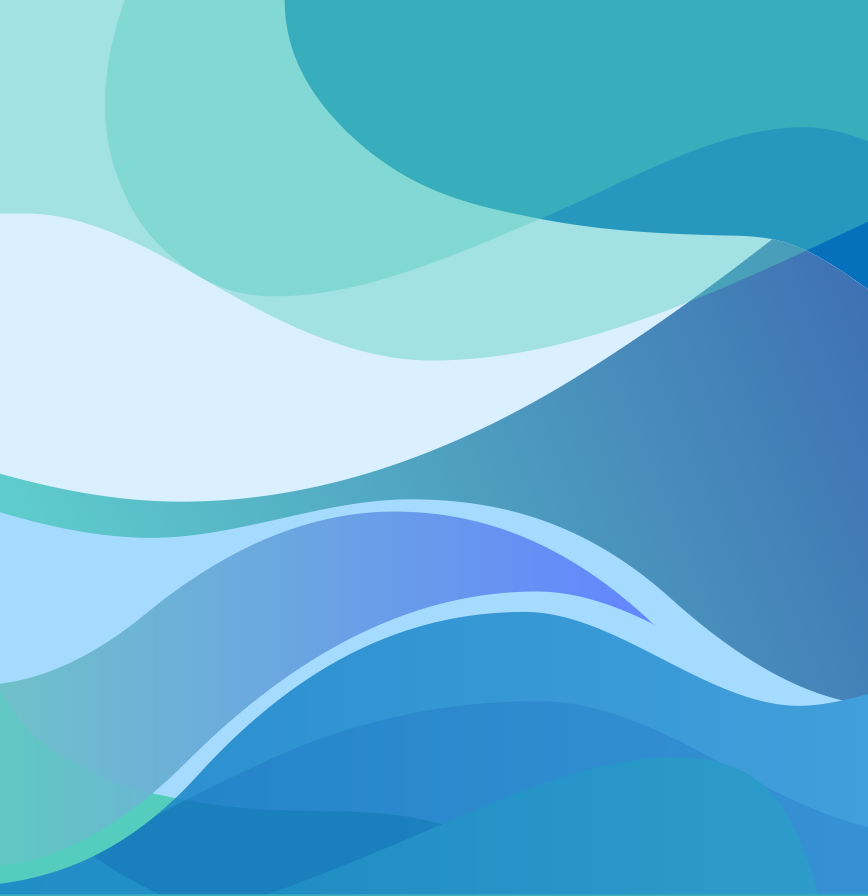
Write a WebGL 1 fragment shader that draws this background.

```glsl
precision highp float;
// Layered flowing waves: pale aqua swells above, blue and violet ribbons below.
// Every edge is a chain of cubic Hermite spans with knots (x, y, slope);
// the layers are painted back to front with antialiased coverage.

uniform vec2 u_resolution;

// Design space, y pointing down
const vec2 SIZE = vec2(7.44, 7.68);

// Upper layers
const vec3 PALE = vec3(0.855, 0.941, 1.0);
const vec3 AQUA = vec3(0.635, 0.882, 0.894);
const vec3 MINT = vec3(0.506, 0.847, 0.831);
const vec3 TEAL = vec3(0.220, 0.678, 0.737);
const vec3 TEAL_SHADE = vec3(0.149, 0.596, 0.745);
const vec3 DEEP_BLUE = vec3(0.020, 0.443, 0.741);

// Sweeping wave and ribbons
const vec3 SWEEP_LEFT = vec3(0.370, 0.800, 0.800);
const vec3 SWEEP_RIGHT = vec3(0.245, 0.445, 0.705);
const vec3 SWEEP_TINT = vec3(0.310, 0.740, 0.745);
const vec3 SKY = vec3(0.647, 0.859, 1.0);
const vec3 GREEN = vec3(0.325, 0.804, 0.745);
const vec3 RIBBON_LEFT = vec3(0.440, 0.755, 0.790);
const vec3 RIBBON_RIGHT = vec3(0.390, 0.520, 1.0);

// Lower waves
const vec3 OCEAN_LEFT = vec3(0.155, 0.550, 0.800);
const vec3 OCEAN_RIGHT = vec3(0.255, 0.625, 0.860);
const vec3 SWELL_LEFT = vec3(0.130, 0.505, 0.775);
const vec3 SWELL_RIGHT = vec3(0.210, 0.570, 0.830);
const vec3 ABYSS = vec3(0.090, 0.494, 0.733);
const vec3 SHALLOW = vec3(0.110, 0.560, 0.765);
const vec3 LAGOON_LEFT = vec3(0.090, 0.525, 0.755);
const vec3 LAGOON_RIGHT = vec3(0.185, 0.615, 0.795);

// Height and slope of the cubic between two knots, straight beyond them
vec2 span(float x, vec3 a, vec3 b) {
  float w = b.x - a.x;
  float raw = (x - a.x) / w;
  float t = clamp(raw, 0.0, 1.0);
  float k = 1.0 - t;
  float y = mix(a.y, b.y, t * t * (3.0 - 2.0 * t)) + w * t * k * (a.z * k - b.z * t);
  float slope = 6.0 * t * k * (b.y - a.y) / w
    + a.z * k * (1.0 - 3.0 * t) + b.z * t * (3.0 * t - 2.0);
  return vec2(y + (raw - t) * w * slope, slope);
}

// Approximate signed distance to an edge, positive on its larger-y side
float past(vec2 p, vec2 edge) {
  return (p.y - edge.x) / sqrt(1.0 + edge.y * edge.y);
}

float past(vec2 p, vec3 a, vec3 b) {
  return past(p, span(p.x, a, b));
}

float past(vec2 p, vec3 a, vec3 b, vec3 c, vec3 d) {
  vec2 edge = p.x < b.x ? span(p.x, a, b) : p.x < c.x ? span(p.x, b, c) : span(p.x, c, d);
  return past(p, edge);
}

float past(vec2 p, vec3 a, vec3 b, vec3 c, vec3 d, vec3 e) {
  return p.x < d.x ? past(p, a, b, c, d) : past(p, d, e);
}

float cover(float dist) {
  return clamp(0.5 + dist * u_resolution.y / SIZE.y, 0.0, 1.0);
}

void main() {
  vec2 p = gl_FragCoord.xy / u_resolution * SIZE;
  p.y = SIZE.y - p.y;
  float across = p.x / SIZE.x;

  // Upper swells
  float aqua = cover(-past(p, vec3(0.22, 1.83, 0.0), vec3(1.9, 2.48, 0.57),
    vec3(3.7, 3.09, 0.0), vec3(7.44, 1.90, -0.47)));
  float mintBase = -past(p, vec3(1.6, 2.3, 0.72), vec3(2.35, 2.54, 0.0),
    vec3(4.6, 1.89, -0.42), vec3(6.9, 1.09, 0.0), vec3(7.44, 1.21, 0.38));
  float mintSide = past(p.yx, vec3(0.0, 1.07, -0.36), vec3(0.9, 0.9, 0.0),
    vec3(1.6, 1.04, 0.42), vec3(2.3, 1.6, 1.39));
  float tealBase = -past(p, vec3(3.05, 1.2, 0.9), vec3(4.6, 1.87, 0.2),
    vec3(6.3, 2.02, 0.02), vec3(6.62, 2.05, 0.18), vec3(7.44, 2.48, 0.72));
  float tealSide = past(p.yx, vec3(0.0, 2.44, 0.0), vec3(1.2, 3.05, 1.11));
  vec3 color = mix(PALE, AQUA, aqua);
  color = mix(color, MINT, cover(min(mintBase, mintSide)));
  vec3 teal = mix(mix(DEEP_BLUE, TEAL_SHADE, aqua), TEAL, cover(mintBase));
  color = mix(color, teal, cover(min(tealBase, tealSide)));

  // Sweeping gradient wave, tinted where it crosses the aqua swell
  float sweep = past(p, vec3(0.0, 4.06, 0.28), vec3(1.55, 4.3, 0.0),
    vec3(4.96, 3.22, -0.62), vec3(6.62, 2.05, -0.78));
  float slant = clamp((p.x + 0.4 * (4.0 - p.y)) / 8.0, 0.0, 1.0);
  vec3 sweepColor = mix(SWEEP_LEFT, SWEEP_RIGHT, slant);
  sweepColor = mix(sweepColor, SWEEP_TINT, 0.55 * aqua);
  color = mix(color, sweepColor, cover(min(sweep, -tealBase)));

  // Sky band with a green foot
  float sky = past(p, vec3(0.0, 4.39, 0.3), vec3(1.3, 4.61, 0.0),
    vec3(3.51, 4.28, 0.0), vec3(5.75, 5.13, 0.9), vec3(7.25, 6.01, 0.22));
  float foot = cover(past(p, vec3(0.0, 5.92, 1.8), vec3(0.8, 6.62, 0.55),
    vec3(1.5, 6.84, 0.2), vec3(2.3, 6.94, 0.05), vec3(3.8, 7.07, 0.3)));
  color = mix(color, mix(SKY, GREEN, foot), cover(sky));

  // Violet ribbon
  float ribbonTop = past(p, vec3(0.0, 5.86, -0.12), vec3(1.25, 5.26, -0.82),
    vec3(3.38, 4.385, 0.0), vec3(5.6, 5.35, 0.95));
  float ribbonBase = -past(p, vec3(0.0, 7.42, -0.1), vec3(1.6, 6.53, -1.0),
    vec3(4.6, 5.07, 0.0), vec3(5.6, 5.35, 0.5));
  vec3 ribbon = mix(RIBBON_LEFT, RIBBON_RIGHT, min(p.x / 5.6, 1.0));
  ribbon = mix(ribbon, GREEN, foot * mix(0.55, 0.1, min(p.x / 1.4, 1.0)));
  color = mix(color, ribbon, cover(min(ribbonTop, ribbonBase)));

  // Ocean, inner swell and lagoon
  float ocean = past(p, vec3(0.0, 7.575, -0.13), vec3(1.7, 6.64, -1.1),
    vec3(4.5, 5.245, 0.0), vec3(6.85, 6.05, 0.0), vec3(7.44, 5.95, -0.25));
  float swell = past(p, vec3(0.78, 7.32, -0.65), vec3(2.2, 6.56, -0.48),
    vec3(4.62, 6.01, 0.0), vec3(6.2, 6.55, 0.55), vec3(7.44, 7.09, 0.25));
  float swellTip = -past(p, vec3(0.78, 7.32, 0.75), vec3(1.4, 7.68, 0.45));
  float lagoon = past(p, vec3(2.2, 7.7, -0.35), vec3(3.8, 7.06, -0.43),
    vec3(5.8, 6.49, 0.0), vec3(6.4, 6.63, 0.55), vec3(7.02, 7.68, 3.5));
  vec3 water = mix(mix(OCEAN_LEFT, OCEAN_RIGHT, across), SHALLOW, 0.65 * foot);
  vec3 inner = mix(mix(SWELL_LEFT, SWELL_RIGHT, across), ABYSS, 0.85 * foot);
  water = mix(water, inner, cover(min(swell, swellTip + max(p.x - 1.4, 0.0) * 2.0)));
  water = mix(water, mix(LAGOON_LEFT, LAGOON_RIGHT, across), cover(lagoon));
  water = mix(water, TEAL, cover(p.y - 7.665));
  color = mix(color, water, cover(ocean));

  gl_FragColor = vec4(color, 1.0);
}
```
